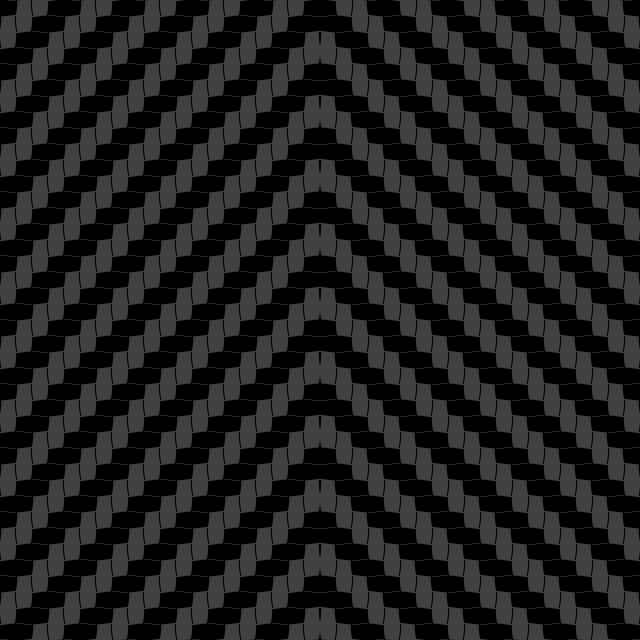
Give the GLSL for this pattern, as a Shadertoy shader.

```glsl
// Herringbone carbon weave: two-over-two twill mirrored about a vertical seam.

const float PI = 3.14159265;
const float CELLS = 40.0;         // tow widths across the canvas
const float REPEAT = 4.0;         // cells per twill repeat
const float BULGE = 0.045;        // sideways swell of a tow, in cells
const float WARP_SKEW = 0.2;      // moves the widest part of upright tows down
const float WARP_GAP = 0.065;     // dark line between upright tows
const float WEFT_GAP = 0.035;     // light line between level tows
const vec3 WARP_COLOR = vec3(0.25);
const vec3 WEFT_COLOR = vec3(0.0);

// Position along a float, -1 to 1 where the tow lies on top.
float floatPosition(float along) {
    return mod(along + 0.5 * REPEAT, REPEAT) - 0.5 * REPEAT;
}

// Coverage of one barrel-shaped float; its ends are bounded by the cells.
float towCoverage(float across, float along, float gap, float skew, float px) {
    float t = floatPosition(along);
    float halfWidth = 0.5 - 0.5 * gap + BULGE * cos(PI * (t - skew));
    float side = clamp(0.5 - (abs(across) - halfWidth) / px, 0.0, 1.0);
    return side * step(abs(t), 1.0);
}

void mainImage(out vec4 fragColor, in vec2 fragCoord) {
    float px = CELLS / iResolution.y;

    // Cell coordinates: distance from the seam, and depth below the top edge
    vec2 p = vec2(abs(fragCoord.x - 0.5 * iResolution.x),
                  iResolution.y - fragCoord.y) * px;
    vec2 cell = floor(p);

    // Add up each tow and its neighbours, which may swell into this cell
    float warp = 0.0;
    float weft = 0.0;
    for (int i = -1; i <= 1; i++) {
        float column = cell.x + float(i);
        float row = cell.y + float(i);
        float mirrored = max(column, 0.0);
        warp += towCoverage(p.x - column - 0.5, p.y - mirrored - 3.0,
                            WARP_GAP, WARP_SKEW, px);
        weft += towCoverage(p.y - row - 0.5, p.x - row,
                            WEFT_GAP, 0.0, px);
    }
    warp = min(warp, 1.0);
    weft = min(weft, 1.0);

    // The upper tow fills its cell; the other colour shows in the gaps
    bool warpOnTop = abs(floatPosition(p.y - cell.x - 3.0)) < 1.0;
    float light = warpOnTop ? min(warp, 1.0 - weft) : max(warp, 1.0 - weft);

    fragColor = vec4(mix(WEFT_COLOR, WARP_COLOR, light), 1.0);
}
```
